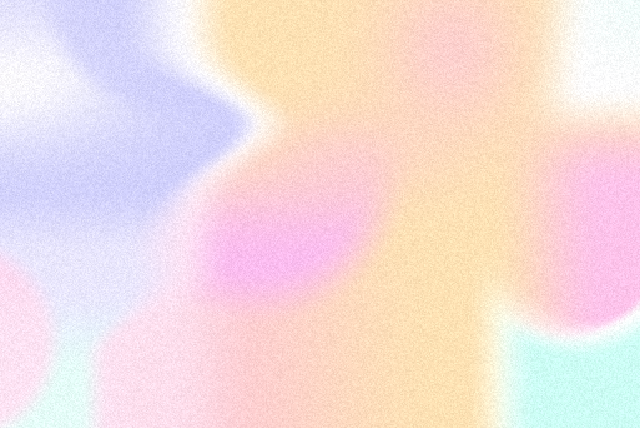
Give the GLSL for this background, as a Shadertoy shader.

```glsl
// Soft pastel mesh gradient of overlapping blurred shapes with fine film grain.

const vec3 BUTTER = vec3(0.995, 0.885, 0.705);
const vec3 ROSE   = vec3(0.995, 0.805, 0.825);
const vec3 BLUSH  = vec3(0.995, 0.890, 0.955);
const vec3 ORCHID = vec3(0.985, 0.740, 0.940);
const vec3 PINK   = vec3(0.995, 0.765, 0.920);
const vec3 LILAC  = vec3(0.810, 0.810, 0.990);
const vec3 MIST   = vec3(0.915, 0.905, 0.995);
const vec3 MINT   = vec3(0.900, 0.995, 0.975);
const vec3 AQUA   = vec3(0.800, 0.995, 0.960);
const vec3 CREAM  = vec3(0.995, 0.985, 0.900);
const vec3 WHITE  = vec3(0.995, 0.990, 0.995);

const float ASPECT = 1.5;
const float GRAIN_ROWS = 342.0;
const float GRAIN_AMOUNT = 0.055;

float hash(vec2 cell) {
    vec3 q = fract(vec3(cell.xyx) * 0.1031);
    q += dot(q, q.yzx + 33.33);
    return fract((q.x + q.y) * q.z);
}

float glow(vec2 p, vec2 center, vec2 radius) {
    vec2 q = (p - center) / radius;
    return exp(-dot(q, q));
}

// One below the edge, zero above it
float below(float edge, float soft, float v) {
    return 1.0 - smoothstep(edge - soft, edge + soft, v);
}

float disc(vec2 p, vec2 center, float radius, float soft) {
    return below(radius, soft, length(p - center));
}

// Butter and rose centre with an orchid crescent
vec3 warmField(vec2 p) {
    float low = below(0.42, 0.14, p.y);
    vec3 col = mix(BUTTER, ROSE, low * below(0.77, 0.28, p.x));
    col = mix(col, BLUSH, low * 0.8 * below(0.50, 0.11, p.x));
    col = mix(col, ROSE, 0.85 * glow(p, vec2(1.06, 0.88), vec2(0.17, 0.20)));
    col = mix(col, ROSE, 0.60 * glow(p, vec2(0.82, 0.64), vec2(0.20, 0.11)));
    float crescent = disc(p, vec2(0.60, 0.61), 0.31, 0.07);
    return mix(col, ORCHID, crescent * below(0.56, 0.18, p.y));
}

// Lilac folds above pale mist and mint
vec3 coolField(vec2 p) {
    float fold = disc(p, vec2(0.45, 1.08), 0.355, 0.035);
    float haze = glow(p, vec2(0.0, 0.82), vec2(0.32, 0.16));
    vec3 col = mix(LILAC, WHITE, haze * (1.0 - 0.75 * fold));
    col = mix(col, MIST, 0.45 * glow(p, vec2(0.0, 1.0), vec2(0.15)));
    col = mix(col, MIST, below(0.48, 0.09, p.y));
    col = mix(col, MINT, below(0.22, 0.11, p.y));
    vec3 petal = mix(BLUSH, PINK, 0.3 * glow(p, vec2(0.0, 0.40), vec2(0.12)));
    return mix(col, petal, disc(p, vec2(-0.10, 0.20), 0.225, 0.035));
}

// Cool side joined to the warm side by a winding pale rim
vec3 leftSide(vec2 p, vec3 warm) {
    float bulge = (p.y - 0.71) / 0.11;
    float bank = mix(0.28, 0.48, smoothstep(0.16, 0.38, p.y))
               + 0.16 * exp(-bulge * bulge);
    float waist = (p.y - 0.42) / 0.12;
    float reach = 0.08 + 0.12 * smoothstep(0.70, 0.90, p.y)
                + 0.10 * exp(-waist * waist);
    float d = p.x - bank;
    vec3 rim = mix(BLUSH, WHITE, smoothstep(0.40, 0.75, p.y));
    vec3 col = mix(warm, rim, below(0.0, 0.07, d));
    return mix(col, coolField(p), 1.0 - smoothstep(-0.02 - reach, -0.02, d));
}

// Pink lobe, white corner and aqua pool
vec3 rightSide(vec2 p, vec3 col) {
    col = mix(col, PINK, smoothstep(1.14, 1.42, p.x) * below(0.68, 0.12, p.y));
    float corner = smoothstep(1.21, 1.38, p.x + 0.10 * (0.8 - p.y));
    col = mix(col, WHITE, corner * smoothstep(0.66, 0.80, p.y));
    col = mix(col, MINT, 0.5 * glow(p, vec2(1.5, 1.0), vec2(0.14)));

    float lobe = length(p - vec2(1.35, 0.434)) - 0.205;
    float soft = mix(0.07, 0.015, smoothstep(1.20, 1.45, p.x));
    float shore = below(0.35, 0.09, p.y);
    float rim = smoothstep(-soft, soft, lobe) * smoothstep(1.09, 1.19, p.x);
    col = mix(col, mix(CREAM, WHITE, smoothstep(1.15, 1.25, p.x)), rim * shore);
    float pool = smoothstep(0.0, 0.07, lobe) * smoothstep(1.14, 1.26, p.x);
    return mix(col, AQUA, pool * below(0.28, 0.08, p.y));
}

void mainImage(out vec4 fragColor, in vec2 fragCoord) {
    vec2 p = fragCoord / iResolution.xy * vec2(ASPECT, 1.0);
    vec3 col = rightSide(p, leftSide(p, warmField(p)));

    // Triangular grain
    vec2 cell = floor(p * GRAIN_ROWS);
    float grain = hash(cell) + hash(cell + 71.7) - 1.0;
    col += GRAIN_AMOUNT * grain;
    fragColor = vec4(clamp(col, 0.0, 1.0), 1.0);
}
```
